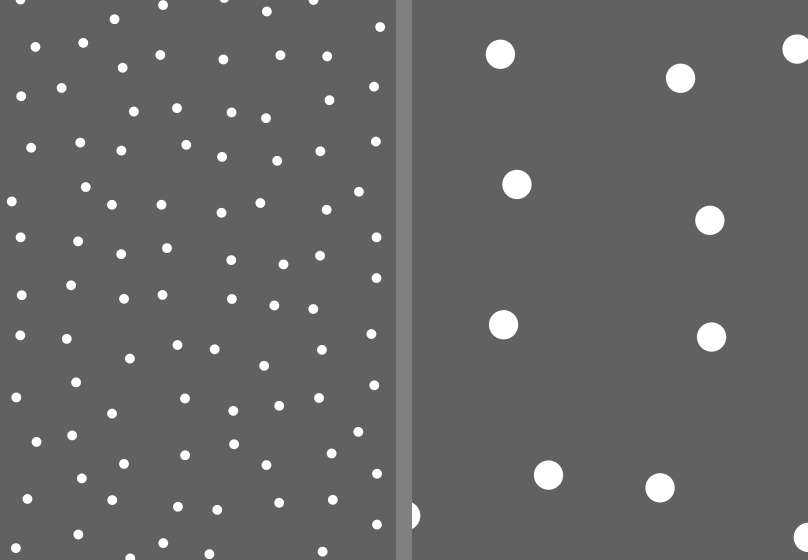
Left, the full canvas; right, a detail of the centre.
This pattern is drawn by a Shadertoy shader. Its source:

```glsl
// Scattered white dots of one size on a flat mid-grey ground.

float hash(vec2 p) {
    vec3 q = fract(vec3(p.xyx) * 0.1031);
    q += dot(q, q.yzx + 33.33);
    return fract((q.x + q.y) * q.z);
}

// Distance to the nearest dot centre, in cells
float nearestDot(vec2 p) {
    float nearest = 1.0;
    for (int i = -1; i <= 1; i++) {
        // Each column slides by its own amount so rows do not line up
        float column = floor(p.x) + float(i);
        float y = p.y + hash(vec2(column, 71.0));
        for (int j = -1; j <= 1; j++) {
            vec2 cell = vec2(column, floor(y) + float(j));
            vec2 jitter = vec2(hash(cell + 13.0), hash(cell + 47.0)) - 0.5;
            vec2 centre = cell + 0.5 + jitter * vec2(0.54, 0.4);
            nearest = min(nearest, distance(vec2(p.x, y), centre));
        }
    }
    return nearest;
}

void mainImage(out vec4 fragColor, in vec2 fragCoord) {
    // Eight columns of square cells across the canvas
    float cellsPerPixel = 8.0 / iResolution.x;
    float edge = nearestDot(fragCoord * cellsPerPixel) - 0.0985;

    // Antialiased dot over the ground
    float dotMask = clamp(0.5 - edge / cellsPerPixel, 0.0, 1.0);
    vec3 ground = vec3(0.38);
    fragColor = vec4(mix(ground, vec3(1.0), dotMask), 1.0);
}
```
